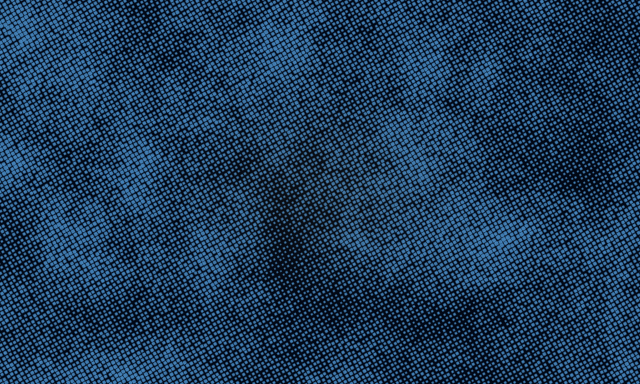
A WebGL 1 fragment shader for this texture:

```glsl
precision highp float;
uniform vec2 u_resolution;

float hash(vec2 p) {
  vec3 q = fract(vec3(p.xyx) * 0.1031);
  q += dot(q, q.yzx + 33.33);
  return fract((q.x + q.y) * q.z);
}

float valueNoise(vec2 p) {
  vec2 cell = floor(p);
  vec2 f = fract(p);
  f = f * f * (3.0 - 2.0 * f);
  return mix(mix(hash(cell), hash(cell + vec2(1.0, 0.0)), f.x),
             mix(hash(cell + vec2(0.0, 1.0)), hash(cell + 1.0), f.x), f.y);
}

// Layered noise, turned at each octave to hide the lattice
float clouds(vec2 p) {
  float sum = 0.0;
  float weight = 0.5;
  for (int i = 0; i < 5; i++) {
    sum += weight * valueNoise(p);
    p = mat2(1.6, 1.2, -1.2, 1.6) * p + 17.3;
    weight *= 0.68;
  }
  return sum / 1.335;
}

// Soft squarish dots on a slanted screen, sized by the cloud tone
float halftone(vec2 uv, float softness) {
  float angle = radians(30.0);
  mat2 turn = mat2(cos(angle), -sin(angle), sin(angle), cos(angle));
  vec2 grid = turn * uv * 144.0;
  float ink = 0.0;
  for (int y = -1; y <= 1; y++) {
    for (int x = -1; x <= 1; x++) {
      vec2 id = floor(grid) + vec2(float(x), float(y));
      vec2 jitter = vec2(hash(id + 301.0), hash(id + 407.0)) - 0.5;
      vec2 center = id + 0.5 + 0.24 * jitter;
      float tone = clouds(center * turn / 144.0 * 9.0 + 63.0);
      float radius = 0.335 + 0.4 * (tone - 0.5) + 0.09 * (hash(id + 211.0) - 0.5);
      vec2 d = abs(grid - center);
      float dist = pow(dot(d * d, d) + 1e-6, 1.0 / 3.0);
      ink = max(ink, 1.0 - smoothstep(radius - softness, radius + softness, dist));
    }
  }
  return ink;
}

void main() {
  vec2 uv = gl_FragCoord.xy / u_resolution.x;
  vec2 middle = 0.5 * u_resolution / u_resolution.x;
  float softness = 0.1 + 0.5 * 144.0 / u_resolution.x;
  float ink = halftone(uv, softness);

  // Faded, warmer base around the middle
  vec2 offset = (uv - middle) / vec2(0.17, 0.12);
  float fade = exp(-dot(offset, offset));
  vec3 base = mix(vec3(0.005, 0.027, 0.078), vec3(0.04, 0.05, 0.07), fade);
  vec3 blue = mix(vec3(0.255, 0.495, 0.705), vec3(0.26, 0.47, 0.65), fade);

  // Fine print grain
  float grain = valueNoise(uv * 420.0 + 90.0) - 0.5;
  vec3 color = mix(base, blue, ink) * (1.0 + 0.12 * grain);
  gl_FragColor = vec4(color, 1.0);
}
```
